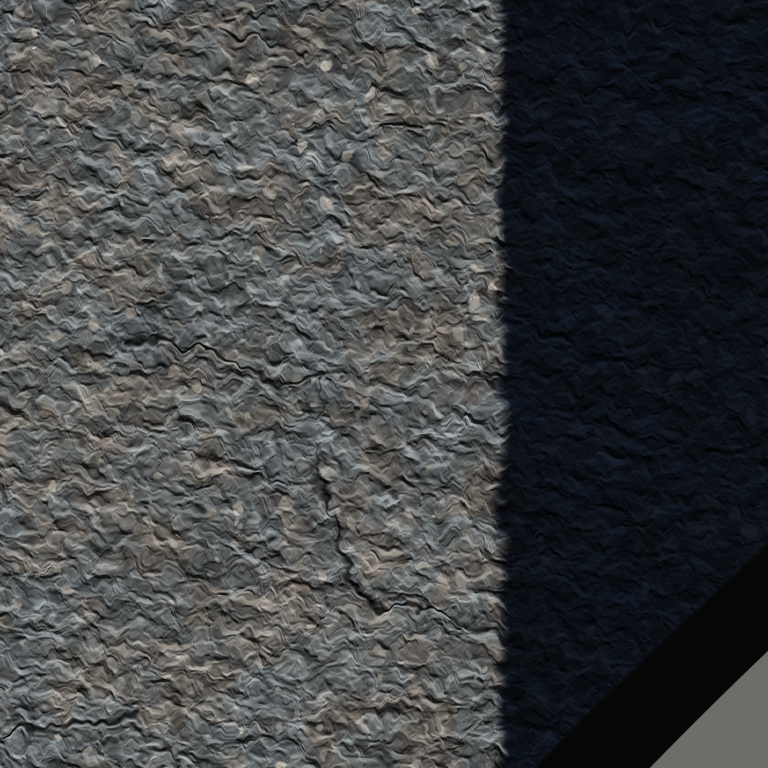
Write a three.js fragment shader that draws this texture.

```glsl
// Rough grey stone in raking light, cut by a vertical shadow, with a black
// diagonal border and a pale corner. Height comes from stretched noise, ragged
// chips, flaky ledges and cracks; light is a height difference along its path.
varying vec2 vUv;

const vec3 STONE = vec3(0.345, 0.366, 0.374);
const vec3 WARM = vec3(0.400, 0.372, 0.342);
const vec3 PEBBLE = vec3(0.640, 0.615, 0.575);
const vec3 SHADOW_TINT = vec3(0.125, 0.170, 0.245);
const vec3 BORDER = vec3(0.022, 0.024, 0.025);
const vec3 CORNER = vec3(0.420, 0.435, 0.405);
const vec2 LIGHT_STEP = vec2(0.0005, 0.0030);
const mat2 GRAIN = mat2(0.97, 0.36, -0.24, 1.45);
const float RELIEF_GAIN = 2.2;
const float SHADOW_X = 0.651;
const float SHADOW_SOFT = 0.011;
const float BORDER_X = 0.697;
const float CORNER_X = 0.846;
const float EDGE_SLOPE = 1.03;
const float EDGE_BEND = 0.255;
const float EDGE_AA = 0.0016;

float hash(vec2 p) {
  return fract(sin(dot(p, vec2(127.1, 311.7))) * 43758.5453);
}

vec2 hash2(vec2 p) {
  return vec2(hash(p), hash(p + 57.3));
}

float noise(vec2 p) {
  vec2 i = floor(p), f = fract(p);
  f = f * f * (3.0 - 2.0 * f);
  return mix(mix(hash(i), hash(i + vec2(1.0, 0.0)), f.x),
             mix(hash(i + vec2(0.0, 1.0)), hash(i + 1.0), f.x), f.y);
}

float fbm(vec2 p) {
  float sum = 0.0, amp = 0.5;
  for (int i = 0; i < 4; i++) {
    sum += amp * noise(p);
    p = mat2(0.96, 0.28, -0.28, 0.96) * p * 1.93 + 11.7;
    amp *= 0.55;
  }
  return sum;
}

// x: gap to the nearest facet border, y: random value of the facet
vec2 facets(vec2 p) {
  vec2 cell = floor(p), f = fract(p);
  float near = 9.0, second = 9.0, id = 0.0;
  for (int y = -1; y <= 1; y++)
    for (int x = -1; x <= 1; x++) {
      vec2 o = vec2(float(x), float(y));
      float d = length(o + hash2(cell + o) - f);
      if (d < near) { second = near; near = d; id = hash(cell + o + 23.1); }
      else second = min(second, d);
    }
  return vec2(second - near, id);
}

vec2 warp(vec2 p) {
  return p + 0.016 * (vec2(noise(p * 42.0), noise(p * 42.0 + 71.0)) - 0.5)
           + 0.010 * (vec2(noise(p * 105.0), noise(p * 105.0 + 31.0)) - 0.5);
}

float segment(vec2 p, vec2 a, vec2 b) {
  vec2 d = b - a;
  return length(p - a - d * clamp(dot(p - a, d) / dot(d, d), 0.0, 1.0));
}

// Groove depth, 0 to 1, of the broken fissures
float cracks(vec2 p) {
  float d = segment(p, vec2(0.17, 0.553), vec2(0.27, 0.548));
  d = min(d, segment(p, vec2(0.27, 0.548), vec2(0.36, 0.505)));
  d = min(d, segment(p, vec2(0.36, 0.505), vec2(0.42, 0.508)));
  d = min(d, segment(p, vec2(0.42, 0.508), vec2(0.415, 0.38)) + 0.003);
  d = min(d, segment(p, vec2(0.415, 0.38), vec2(0.455, 0.25)) + 0.001);
  d = min(d, segment(p, vec2(0.455, 0.25), vec2(0.49, 0.205)));
  d = min(d, segment(p, vec2(0.49, 0.205), vec2(0.56, 0.212)));
  d = min(d, segment(p, vec2(0.56, 0.212), vec2(0.635, 0.175)));
  d = min(d, segment(p, vec2(0.0, 0.043), vec2(0.175, 0.068)));
  d = min(d, segment(p, vec2(0.29, 0.96), vec2(0.39, 0.93)) + 0.001);
  d = min(d, segment(p, vec2(0.42, 0.81), vec2(0.50, 0.75)) + 0.002);
  d = min(d, segment(p, vec2(0.50, 0.83), vec2(0.545, 0.838)));
  return 1.0 - smoothstep(0.0, 0.001 + 0.010 * noise(p * 45.0), d);
}

float relief(vec2 p) {
  vec2 w = warp(p), g = GRAIN * w;
  float ledge = 4.0 * noise(g * 21.0 + 4.0) + 0.8 * noise(g * 75.0);
  ledge = floor(ledge) + smoothstep(0.0, 0.3, fract(ledge));
  float chip = facets(g * 58.0).y * smoothstep(0.25, 0.7, noise(p * 33.0 + 8.0));
  return 1.9 * fbm(g * 40.0) + 0.11 * ledge + 0.20 * chip - 0.30 * cracks(w);
}

// x: coverage, y: random tone of angular pebbles scattered over a grid
vec2 pebbles(vec2 p, float grid, float chance) {
  vec2 q = p * grid, cell = floor(q), found = vec2(0.0);
  for (int y = -1; y <= 1; y++)
    for (int x = -1; x <= 1; x++) {
      vec2 c = cell + vec2(float(x), float(y));
      float turn = 6.2832 * hash(c + 3.7), size = mix(0.13, 0.27, hash(c + 8.1));
      vec2 d = q - c - hash2(c + 14.0);
      d = mat2(cos(turn), sin(turn), -sin(turn), cos(turn)) * d * vec2(1.0, 1.3);
      float r = max(length(d), 0.75 * (abs(d.x) + abs(d.y)));
      float cover = step(hash(c + 5.3), chance) * (1.0 - smoothstep(size - 0.06, size + 0.03, r));
      if (cover > found.x) found = vec2(cover, hash(c + 19.0));
    }
  return found;
}

void main() {
  vec2 p = vUv, w = warp(p);
  float height = relief(p);
  float slope = height - relief(p + LIGHT_STEP);

  // Stone colour with warm stains, speckle and pale pebbles
  float warmth = 0.7 * smoothstep(0.42, 0.75, fbm(w * 26.0 + 3.0)) + 0.25 * noise(p * 9.0);
  vec3 color = mix(STONE, WARM, warmth) * (0.55 + 0.35 * fbm(p * 14.0 + 5.0) + 0.50 * noise(w * 85.0));
  vec2 large = pebbles(mix(p, w, 0.6), 24.0, 0.20);
  vec2 small = pebbles(mix(p, w, 0.6), 55.0, 0.16);
  color = mix(color, PEBBLE * (0.70 + 0.35 * small.y), 0.65 * small.x);
  color = mix(color, PEBBLE * (0.70 + 0.40 * large.y), 0.80 * large.x);

  // Raking light, softer on smooth pebbles
  float gain = RELIEF_GAIN * (1.0 - 0.55 * max(large.x, small.x));
  color *= clamp(1.02 + gain * slope, 0.20, 1.55) * (1.0 - 0.65 * cracks(w));

  // Cast shadow with a ragged edge
  float edge = SHADOW_X + 0.014 * (height - 1.3);
  color *= mix(vec3(1.0), SHADOW_TINT, smoothstep(edge - SHADOW_SOFT, edge + SHADOW_SOFT, p.x));

  // Diagonal border and corner
  float run = p.x - EDGE_BEND * p.y * p.y;
  float border = EDGE_SLOPE * (run - BORDER_X) - p.y;
  float corner = EDGE_SLOPE * (run - CORNER_X) - p.y;
  color = mix(color, BORDER, smoothstep(-0.006, 0.004, border));
  color = mix(color, CORNER, smoothstep(-EDGE_AA, EDGE_AA, corner));
  gl_FragColor = vec4(color, 1.0);
}
```
